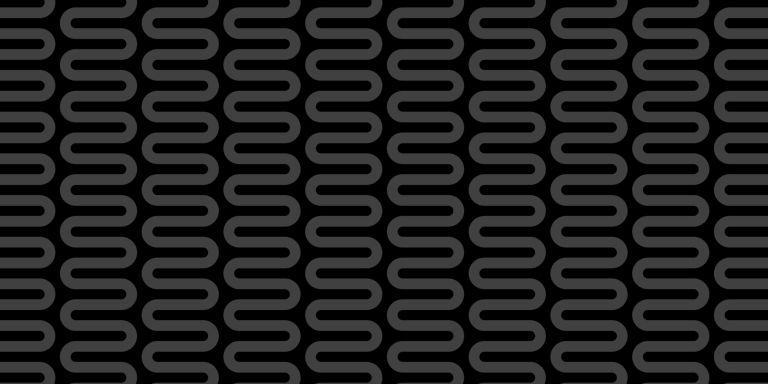
Write a WebGL 1 fragment shader that draws this pattern.

```glsl
precision highp float;

uniform vec2 u_resolution;

// All lengths are fractions of the canvas height.
const vec2 PERIOD = vec2(0.2129, 0.1086);
const vec2 LEFT_BEND_ORIGIN = vec2(0.2565, 0.0708);
const float HALF_STRAIGHT = 0.0594;
const float HALF_LINE = 0.0140;

const vec3 BACKGROUND = vec3(0.0);
const vec3 LINE_COLOR = vec3(0.25);

// Wraps a coordinate into a cell centred on zero.
float centeredRepeat(float x, float period) {
  return x - period * floor(x / period + 0.5);
}

// Distance to the centre line of a vertical serpentine, with left bends
// at multiples of the period and right bends half a period away.
float serpentineDistance(vec2 p, float period, float halfStraight) {
  float bendShift = 0.5 * period * step(0.0, p.x);
  float y = centeredRepeat(p.y - bendShift, period);
  float beyondStraight = max(abs(p.x) - halfStraight, 0.0);
  return abs(length(vec2(beyondStraight, y)) - 0.25 * period);
}

// Antialiased coverage of a stroke.
float strokeMask(float dist, float halfWidth, float pixel) {
  return 1.0 - smoothstep(-0.75 * pixel, 0.75 * pixel, dist - halfWidth);
}

void main() {
  float pixel = 1.0 / u_resolution.y;
  vec2 p = gl_FragCoord.xy * pixel - LEFT_BEND_ORIGIN;

  // Identical columns side by side
  p.x = centeredRepeat(p.x, PERIOD.x);

  float dist = serpentineDistance(p, PERIOD.y, HALF_STRAIGHT);
  float line = strokeMask(dist, HALF_LINE, pixel);
  gl_FragColor = vec4(mix(BACKGROUND, LINE_COLOR, line), 1.0);
}
```
